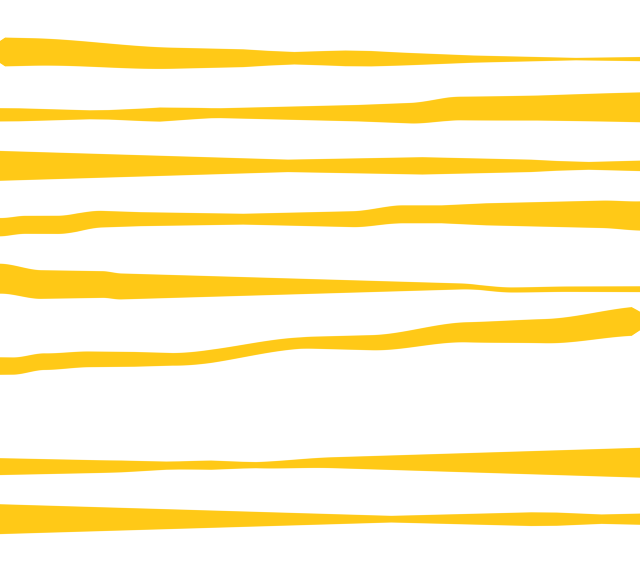
Write a Shadertoy shader that draws this pattern.

```glsl
const vec3 PAPER = vec3(1.0);
const vec3 YELLOW = vec3(1.0, 0.79, 0.09);

// Smooth sideways shift of a centre line between two positions
float kink(float x, float from, float to, float amount) {
    return amount * smoothstep(from, to, x);
}

// Half-thickness at the left edge, the waist and the right edge
float taper(float x, float waist, vec3 thickness) {
    return x < waist ? mix(thickness.x, thickness.y, x / waist)
                     : mix(thickness.y, thickness.z, (x - waist) / (100.0 - waist));
}

// Local thickening or thinning with straight flanks
float swell(float x, float at, float reach, float amount) {
    return amount * max(0.0, 1.0 - abs(x - at) / reach);
}

// Coverage of one brush stroke
float stroke(float y, float centre, float thickness, float soft) {
    return smoothstep(soft, -soft, abs(y - centre) - thickness);
}

// The eight strokes, top to bottom, in percent of the canvas
float strokes(vec2 p, float soft) {
    float x = p.x;
    float y = p.y;
    float ink = 0.0;

    float centre = 91.1 + kink(x, 5.0, 27.0, -1.07) + kink(x, 50.0, 65.0, -0.15);
    float thickness = taper(x, 90.0, vec3(2.49, 0.21, 0.36))
        + swell(x, 46.0, 8.0, -0.33) + swell(x, 58.0, 16.0, 0.3)
        + swell(x, 0.0, 0.8, -0.6);
    ink = max(ink, stroke(y, centre, thickness, soft));

    centre = 80.34 + kink(x, 22.0, 34.0, 0.28) + kink(x, 64.0, 72.0, 0.8)
        + kink(x, 72.0, 100.0, 0.2);
    thickness = taper(x, 34.5, vec3(1.14, 0.85, 2.56))
        + swell(x, 14.0, 11.0, -0.25) + swell(x, 25.0, 8.0, 0.28)
        + swell(x, 70.0, 14.0, 0.23);
    ink = max(ink, stroke(y, centre, thickness, soft));

    thickness = taper(x, 45.0, vec3(2.56, 1.07, 0.93))
        + swell(x, 66.0, 21.0, 0.47) + swell(x, 92.0, 9.0, -0.28);
    ink = max(ink, stroke(y, 71.6, thickness, soft));

    centre = 61.1 + kink(x, 0.0, 4.0, 0.4) + kink(x, 9.0, 16.0, 0.97)
        + kink(x, 55.0, 63.0, 0.83) + kink(x, 94.0, 100.0, -0.28);
    thickness = taper(x, 38.0, vec3(1.57, 0.93, 2.5))
        + swell(x, 12.0, 10.0, 0.2) + swell(x, 69.0, 7.0, -0.18);
    ink = max(ink, stroke(y, centre, thickness, soft));

    centre = 52.28 + kink(x, 0.0, 6.5, -1.0) + kink(x, 16.0, 19.0, -0.33)
        + kink(x, 72.0, 80.0, -0.6) + kink(x, 80.0, 89.0, 0.13);
    thickness = taper(x, 75.0, vec3(2.28, 0.42, 0.5)) + swell(x, 18.0, 57.0, 0.42);
    ink = max(ink, stroke(y, centre, thickness, soft));

    centre = 37.32 + kink(x, 2.0, 7.0, 0.75) + kink(x, 7.0, 14.0, 0.4)
        + kink(x, 27.0, 49.0, 2.85) + kink(x, 58.0, 73.0, 1.78)
        + kink(x, 73.0, 86.0, 0.2) + kink(x, 85.0, 101.0, 1.75);
    thickness = taper(x, 47.0, vec3(1.5, 0.98, 2.5))
        + swell(x, 27.0, 6.0, -0.12) + swell(x, 100.0, 1.3, -0.9);
    ink = max(ink, stroke(y, centre, thickness, soft));

    centre = 20.1 + kink(x, 15.0, 33.0, 0.25) + kink(x, 40.0, 52.0, 0.42);
    thickness = taper(x, 40.0, vec3(1.45, 0.53, 2.56))
        + swell(x, 26.0, 7.0, -0.15) + swell(x, 33.0, 5.0, 0.1);
    ink = max(ink, stroke(y, centre, thickness, soft));

    thickness = taper(x, 61.2, vec3(2.56, 0.57, 0.9))
        + swell(x, 83.0, 22.0, 0.42) + swell(x, 94.0, 7.0, -0.25);
    return max(ink, stroke(y, 11.1, thickness, soft));
}

void mainImage(out vec4 fragColor, in vec2 fragCoord) {
    vec2 p = 100.0 * fragCoord / iResolution.xy;
    float soft = 70.0 / iResolution.y;
    fragColor = vec4(mix(PAPER, YELLOW, strokes(p, soft)), 1.0);
}
```
